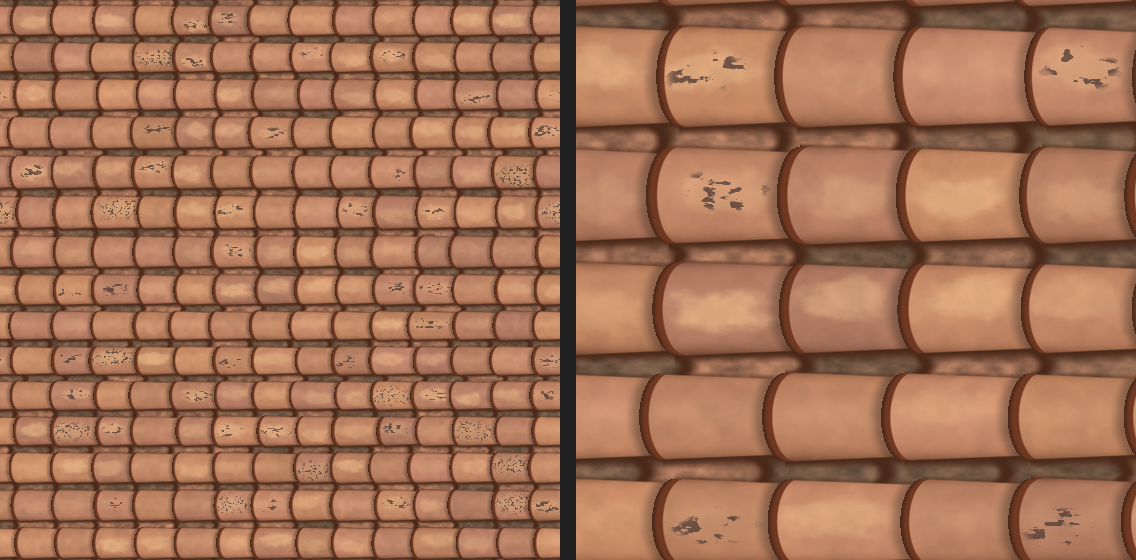
Left: the whole. Right: its middle third, enlarged.
Write a WebGL 2 fragment shader that draws this texture.

```glsl
#version 300 es
precision highp float;
// Weathered clay barrel roof: rows of overlapping tapered tiles with curved dark rims.
// Each pixel finds its row, then its tile along the row, and is shaded as a cylinder;
// gaps between rows reveal a shadowed lower course, and hashes vary the wear per tile.
uniform vec2 u_resolution;
out vec4 outColor;

const vec2 COUNT = vec2(14.0, 15.0);      // tiles across, rows down
const vec2 PHASE = vec2(0.20, 0.086);     // offset of the first tile, in cells
const float HALF_HEIGHT = 0.415;          // half height of a tile, in rows
const float TAPER = 0.045;                // narrowing toward the covered end
const float RIM_BULGE = 0.19;             // depth of the rim curve, in cells
const float RIM_WIDTH = 0.078;
const float JOINT_JITTER = 0.17;
const float ROW_JITTER = 0.14;
const vec3 LIGHT = vec3(0.85, 0.63, 0.50);
const vec3 CLAY = vec3(0.76, 0.53, 0.41);
const vec3 SHADE = vec3(0.52, 0.33, 0.24);
const vec3 RIM = vec3(0.44, 0.22, 0.13);
const vec3 DARK = vec3(0.29, 0.16, 0.10);
const vec3 MORTAR = vec3(0.47, 0.36, 0.28);
const vec3 CREAM = vec3(0.89, 0.69, 0.51);
const vec3 SCUFF = vec3(0.34, 0.25, 0.22);

float hash(vec2 p) { return fract(sin(dot(p, vec2(127.1, 311.7))) * 43758.5453); }

float noise(vec2 p) {
  vec2 i = floor(p), f = fract(p);
  f = f * f * (3.0 - 2.0 * f);
  return mix(mix(hash(i), hash(i + vec2(1, 0)), f.x),
             mix(hash(i + vec2(0, 1)), hash(i + vec2(1, 1)), f.x), f.y);
}

float fbm(vec2 p) {
  float sum = 0.0, gain = 0.5;
  for (int i = 0; i < 4; i++) {
    sum += gain * noise(p);
    p = p * 2.03 + 7.1;
    gain *= 0.5;
  }
  return sum / 0.9375;
}

// Position of the rim of tile n in a row, in cells.
float joint(float n, float row) {
  return n + JOINT_JITTER * hash(mod(vec2(n, row), COUNT) + 3.7);
}

// Lower course seen in the gap; g runs from 0 below one row to 1 above the next.
vec3 lowerCourse(float x, float g, float gapRow, vec2 uv) {
  float ux = x + 0.5 + 0.5 * hash(vec2(gapRow, 5.3)) + 0.3 * (g - 0.6) * (g - 0.6);
  float along = fract(ux);
  vec2 id = mod(vec2(floor(ux), gapRow), COUNT);
  float grit = fbm(uv * vec2(110.0, 150.0));
  float clay = smoothstep(0.35, 0.75, hash(id + 41.0));
  vec3 color = mix(MORTAR, CLAY * 0.88, clay) * (0.62 + 0.65 * grit);
  color = mix(DARK, color, smoothstep(0.02, 0.15, along) * smoothstep(1.0, 0.9, along));
  float lit = smoothstep(0.0, 0.55, g) * (1.0 - 0.45 * smoothstep(0.8, 1.0, g));
  return mix(DARK, color, lit);
}

// Cream polish, dark scuffs and lichen specks; p is centred on the tile.
vec3 weather(vec3 color, vec2 p, vec2 id) {
  vec2 seed = id * 17.3;
  float kind = hash(id + 23.0);
  float rough = fbm(p * vec2(5.0, 7.0) + seed);
  vec2 center = 0.22 * (vec2(hash(id + 1.9), hash(id + 6.1)) - 0.5);
  float oval = length((p - center) * vec2(2.1, 4.2)) + 0.8 * (rough - 0.5);
  float polish = pow(hash(id + 11.0), 1.6);
  color = mix(color, CREAM, 0.8 * polish * smoothstep(1.0, 0.45, oval));
  // Scuffs are streaks stretched along the tile.
  float streak = fbm(p * vec2(9.0, 17.0) + seed + 4.0);
  float scuff = smoothstep(0.57, 0.63, streak) * smoothstep(0.8, 0.5, oval);
  color = mix(color, SCUFF, 0.8 * scuff * step(0.72, kind) * step(kind, 0.91));
  float specks = smoothstep(0.57, 0.66, fbm(p * vec2(26.0, 24.0) + seed));
  float cover = smoothstep(1.5, 0.6, oval) * step(0.93, kind);
  return mix(mix(color, CREAM * 0.9, 0.4 * cover), SCUFF, 0.85 * specks * cover);
}

void main() {
  vec2 uv = gl_FragCoord.xy / u_resolution;
  float down = 1.0 - uv.y;
  vec2 pixel = COUNT / u_resolution;

  // Rows drift a little, closer in some places than in others.
  float turn = 6.28318 * (down - 0.5);
  float drift = 0.02 + 0.107 * cos(turn) + 0.049 * cos(2.0 * turn);
  float v = down * COUNT.y - PHASE.y - drift;
  float row = floor(v);
  float f = v - row - 0.5;
  float x = uv.x * COUNT.x - PHASE.x;

  // Find the tile after bending x along the curved rim.
  float y = clamp(f / HALF_HEIGHT, -1.0, 1.0);
  float round = sqrt(1.0 - y * y);
  float rowKey = mod(row, COUNT.y);
  float bent = x - RIM_BULGE * (1.0 - round) - ROW_JITTER * (hash(vec2(rowKey, 9.2)) - 0.5);
  float n = floor(bent);
  if (bent < joint(n, row)) n -= 1.0;
  float fromRim = bent - joint(n, row);
  float toNext = joint(n + 1.0, row) - bent;
  float s = fromRim / (fromRim + toNext);
  vec2 id = mod(vec2(n, row), COUNT);
  float halfHeight = HALF_HEIGHT - TAPER * s + 0.025 * (hash(id + 31.0) - 0.5);

  // Cylinder shading, with a tint for each tile.
  float sun = smoothstep(0.0, 0.78, round - 0.1 * y);
  vec3 tile = mix(SHADE, CLAY, sun);
  tile = mix(tile, LIGHT, 0.55 * exp(-5.0 * (y + 0.12) * (y + 0.12)));
  vec3 tint = mix(vec3(0.95, 0.93, 0.97), vec3(1.02, 1.01, 0.95), hash(id + 13.0));
  tile *= tint * (0.93 + 0.1 * hash(id + 19.0));
  tile = weather(tile, vec2(s - 0.53, f), id);
  tile *= 0.93 + 0.13 * fbm(uv * 90.0);
  tile *= 1.0 - 0.28 * smoothstep(0.13, 0.0, toNext);

  // Thick rim, darkest at its outer lip.
  float rimWidth = RIM_WIDTH * (0.8 + 0.4 * hash(id + 27.0));
  vec3 rim = mix(DARK, RIM, smoothstep(0.0, 0.05, fromRim));
  tile = mix(rim, tile, smoothstep(rimWidth - pixel.x, rimWidth + pixel.x, fromRim));

  // Lay the tile over the lower course.
  float gapRow = mod(row + step(0.0, f), COUNT.y);
  float g = (f > 0.0 ? f - halfHeight : f + 1.0 - halfHeight) / (1.0 - 2.0 * halfHeight);
  vec3 gap = lowerCourse(x, g, gapRow, uv);
  float edge = abs(f) - halfHeight;
  outColor = vec4(mix(tile, gap, smoothstep(-pixel.y, pixel.y, edge)), 1.0);
}
```
